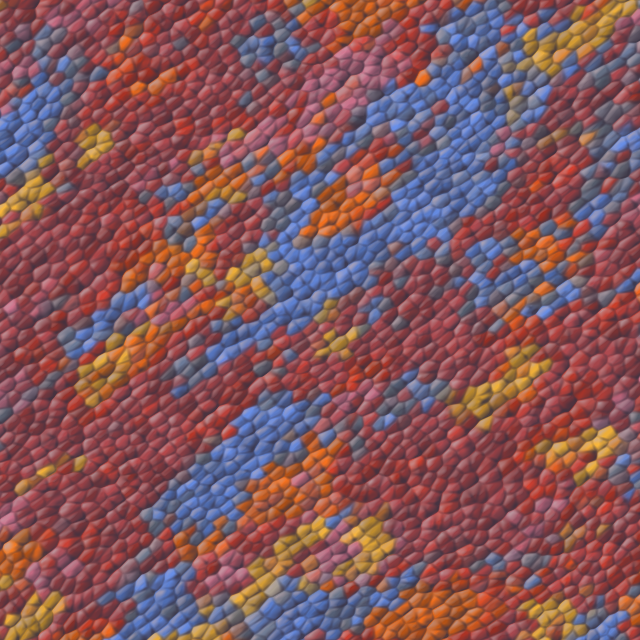
This texture is drawn by a WebGL 1 fragment shader. Its source:

```glsl
precision highp float;
// Tweedy woven cloth: small slanted stitches in drifting patches of red, orange, blue and gold.

uniform vec2 u_resolution;

const float SLANT = 0.62;                    // direction of the yarn, radians
const vec2 STITCHES = vec2(42.0, 61.0);      // stitches along and across the slant
const vec2 PATCHES = vec2(6.5, 13.0);        // colour patches along and across
const vec2 FIBRES = vec2(95.0, 190.0);       // fine fibre grain along and across
const float JITTER = 0.72;                   // irregularity of stitch positions
const float SOFTNESS = 9.0;                  // higher gives crisper stitch borders
const float WARP = 0.022;                    // bending of the rows
const vec2 LIGHT = vec2(-0.25, 0.97);        // light direction in slanted axes

const vec3 RED = vec3(0.72, 0.21, 0.15);
const vec3 CRIMSON = vec3(0.59, 0.25, 0.27);
const vec3 ORANGE = vec3(0.83, 0.38, 0.10);
const vec3 BLUE = vec3(0.35, 0.48, 0.78);
const vec3 SLATE = vec3(0.38, 0.41, 0.47);
const vec3 ROSE = vec3(0.71, 0.39, 0.48);
const vec3 GOLD = vec3(0.83, 0.61, 0.20);
const vec3 SHADOW = vec3(0.22, 0.19, 0.25);
const vec3 SHEEN = vec3(0.76, 0.68, 0.70);

float hash(vec2 p) {
  vec3 q = fract(p.xyx * 0.1031);
  q += dot(q, q.yzx + 33.33);
  return fract((q.x + q.y) * q.z);
}

vec2 hash2(vec2 p) {
  return vec2(hash(p + 17.3), hash(p + 71.9));
}

float noise(vec2 p) {
  vec2 i = floor(p);
  vec2 f = fract(p);
  f = f * f * (3.0 - 2.0 * f);
  float low = mix(hash(i), hash(i + vec2(1.0, 0.0)), f.x);
  float high = mix(hash(i + vec2(0.0, 1.0)), hash(i + 1.0), f.x);
  return mix(low, high, f.y);
}

float patchField(vec2 p, float seed) {
  return 0.65 * noise(p + seed) + 0.35 * noise(p * 2.1 + seed * 1.7);
}

// Yarn colour of one stitch: its patch decides, a random share strays.
vec3 yarnColour(vec2 stitch) {
  vec2 p = stitch / STITCHES * PATCHES;
  vec2 stray = hash2(stitch + 5.0) - 0.5;
  float cool = patchField(p, 11.0) + 0.26 * stray.x;
  float warm = patchField(p, 47.0) + 0.22 * stray.y;
  float rosy = patchField(p * 0.7, 83.0) + 0.24 * stray.x;
  float golden = patchField(p, 129.0) - 0.18 * stray.y;

  vec3 colour = mix(CRIMSON, RED, smoothstep(0.36, 0.60, warm));
  colour = mix(colour, ORANGE, smoothstep(0.57, 0.68, warm));
  colour = mix(colour, ROSE, smoothstep(0.62, 0.74, rosy));
  colour = mix(colour, SLATE, smoothstep(0.54, 0.62, cool));
  colour = mix(colour, BLUE, smoothstep(0.61, 0.72, cool));
  colour = mix(colour, GOLD, smoothstep(0.71, 0.79, golden));
  return colour * (0.82 + 0.36 * hash(stitch + 31.0));
}

void main() {
  vec2 uv = gl_FragCoord.xy / min(u_resolution.x, u_resolution.y);
  uv += WARP * (vec2(noise(uv * 6.0), noise(uv * 6.0 + 40.0)) - 0.5);
  float c = cos(SLANT);
  float s = sin(SLANT);
  vec2 slanted = vec2(c * uv.x + s * uv.y, c * uv.y - s * uv.x) + 3.0;

  // Blend the neighbouring stitches and find the gaps between them.
  vec2 grid = slanted * STITCHES;
  vec2 cell = floor(grid);
  vec3 yarn = vec3(0.0);
  float relief = 0.0;
  float total = 0.0;
  float nearest = 8.0;
  float second = 8.0;
  for (int y = -1; y <= 1; y++) {
    for (int x = -1; x <= 1; x++) {
      vec2 stitch = cell + vec2(float(x), float(y));
      vec2 centre = stitch + 0.5 + JITTER * (hash2(stitch) - 0.5);
      vec2 offset = grid - centre;
      float d = length(offset);
      float weight = exp(-SOFTNESS * d * d);
      yarn += weight * yarnColour(stitch);
      relief += weight * dot(offset, LIGHT);
      total += weight;
      second = min(second, max(nearest, d));
      nearest = min(nearest, d);
    }
  }
  yarn /= total;
  relief /= total;

  // Light the rounded stitches, darken the gaps and add fibre grain.
  float gap = 1.0 - smoothstep(0.0, 0.38, second - nearest);
  float grain = noise(slanted * FIBRES) - 0.5;
  float shade = clamp(0.10 - 0.85 * relief + 0.32 * gap + 0.36 * grain, 0.0, 0.85);
  float shine = clamp(1.15 * relief + 0.40 * grain, 0.0, 0.7) * (1.0 - 0.6 * gap);
  vec3 colour = mix(yarn, SHADOW, shade);
  colour = mix(colour, SHEEN, shine);
  gl_FragColor = vec4(clamp(colour, 0.0, 1.0), 1.0);
}
```
